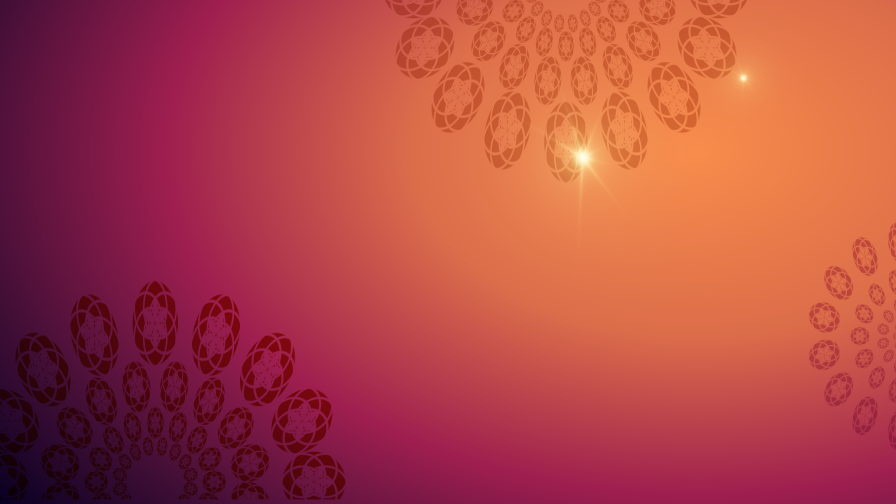
This background is drawn by a Shadertoy shader. Its source:

```glsl
// Warm sunset gradient with three lace mandalas and two golden sparkles.
#define PETALS 16.0
#define RINGS 4
#define RING_RATIO 0.61
#define MEDALLION vec2(0.19, 0.265)
#define SQUEEZE vec2(0.75, 1.0)
#define LACE_WIDTH 0.036
#define GLOW_CENTER vec2(1.39, 0.70)
#define GLOW_RADII vec2(1.04, 0.67)
#define SPARK_COLOR vec3(1.0, 0.78, 0.34)

const float TAU = 6.2831853;

// Elliptical gradient: orange, coral, crimson, plum, navy
vec3 sunset(vec2 p) {
    float d = length((p - GLOW_CENTER) / GLOW_RADII);
    vec3 c = mix(vec3(0.97, 0.54, 0.29), vec3(0.86, 0.425, 0.29), clamp(d / 0.55, 0.0, 1.0));
    c = mix(c, vec3(0.62, 0.12, 0.31), clamp((d - 0.55) / 0.47, 0.0, 1.0));
    c = mix(c, vec3(0.25, 0.055, 0.21), clamp((d - 1.02) / 0.39, 0.0, 1.0));
    return mix(c, vec3(0.04, 0.0, 0.14), clamp((d - 1.41) / 0.28, 0.0, 1.0));
}

mat2 rotation(float a) {
    return mat2(cos(a), sin(a), -sin(a), cos(a));
}

// Coverage of one lace medallion inside the unit disc
float medallion(vec2 q, float aa) {
    float r = length(q);
    if (r > 1.0 + aa) return 0.0;
    float disc = 1.0 - smoothstep(1.0 - aa, 1.0 + aa, r);

    // Interlaced arcs cut the disc into cells
    float arcs = 1.0;
    for (int i = 0; i < 6; i++) {
        float a = TAU * float(i) / 6.0;
        arcs = min(arcs, abs(length(q - 0.42 * vec2(cos(a), sin(a))) - 0.72));
    }
    float lace = smoothstep(LACE_WIDTH - aa, LACE_WIDTH + aa, arcs);

    // Open six-petal flower in the middle
    float sector = TAU / 6.0;
    float a = mod(atan(q.y, q.x), sector) - 0.5 * sector;
    vec2 f = r * vec2(cos(a), sin(a)) - vec2(0.3, 0.0);
    float petal = (length(f / vec2(0.29, 0.11)) - 1.0) * 0.11;
    return disc * lace * smoothstep(-aa, aa, petal);
}

// Rings of medallions shrink inward; every other ring turns half a step
float mandala(vec2 p, float radius, float phase, float size) {
    float r = length(p);
    if (r > radius * 1.35) return 0.0;
    float angle = atan(p.x, p.y);
    float spacing = TAU / PETALS;
    float cover = 0.0;
    for (int k = 0; k < RINGS; k++) {
        float turn = 0.5 * spacing * mod(float(k) + phase, 2.0);
        float axis = floor((angle + turn) / spacing + 0.5) * spacing - turn;
        // Squeeze each medallion sideways about its own center
        vec2 offset = p - radius * vec2(sin(axis), cos(axis));
        vec2 halfSize = radius * size * MEDALLION;
        vec2 q = rotation(axis) * (offset / SQUEEZE) / halfSize;
        float aa = 0.8 / (iResolution.y * halfSize.x);
        cover = max(cover, medallion(q, aa));
        radius *= RING_RATIO;
    }
    return cover;
}

// Soft halo, hot core and uneven thin rays
vec3 sparkle(vec2 p, float size, float rayGain) {
    float r = length(p) / size;
    float halo = 0.36 * exp(-r * 1.7) + 0.3 * exp(-r * r * 14.0) + 1.2 * exp(-r * r * 90.0);
    float rays = 0.0;
    for (int i = 0; i < 7; i++) {
        float k = float(i);
        float a = -1.62 + 0.7 * k;
        vec2 dir = vec2(cos(a), sin(a));
        float along = dot(p, dir) / size;
        float across = abs(dir.x * p.y - dir.y * p.x) / size;
        float reach = 0.2 + 0.12 * cos(k * 1.2);
        rays += step(0.0, along) * exp(-across * 45.0 - max(along, 0.0) / reach);
    }
    float core = exp(-r * r * 110.0);
    return SPARK_COLOR * (halo + rayGain * rays) + vec3(0.5, 0.6, 0.5) * core;
}

void mainImage(out vec4 fragColor, in vec2 fragCoord) {
    vec2 p = fragCoord / iResolution.y;
    vec3 color = sunset(p);

    // Mandalas darken the gradient beneath them
    float lowerLeft = mandala(p - vec2(0.308, 0.044), 0.315, 0.0, 1.0);
    lowerLeft *= smoothstep(0.007, 0.011, p.y);
    float top = mandala(p - vec2(1.123, 1.021), 0.303, 0.0, 1.0);
    float right = mandala(p - vec2(1.822, 0.333), 0.19, 1.0, 0.82);
    color *= mix(vec3(1.0), vec3(0.77, 0.22, 0.18), lowerLeft);
    color *= mix(vec3(1.0), vec3(0.87, 0.72, 0.62), top);
    color *= mix(vec3(1.0), vec3(0.85, 0.62, 0.80), right);

    // Sparkles blend as light, keeping highlights soft
    vec3 light = sparkle(p - vec2(1.156, 0.687), 0.14, 1.0);
    light += sparkle(p - vec2(1.475, 0.845), 0.05, 0.4);
    color = 1.0 - (1.0 - color) * exp(-light * 1.3);
    fragColor = vec4(color, 1.0);
}
```
